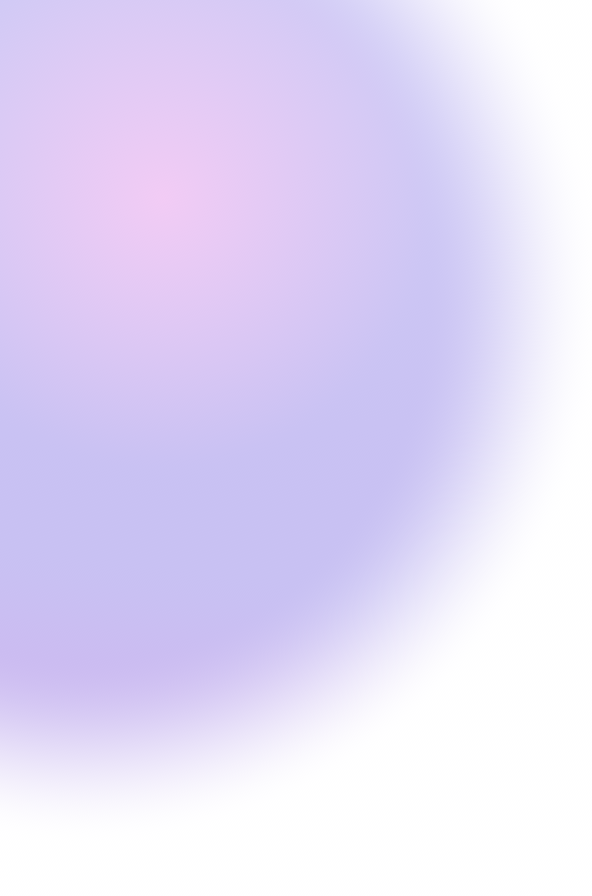
Reproduce this background procedurally as a WebGL 2 fragment shader.

```glsl
#version 300 es
precision highp float;
// Soft lavender disc with a pink glow, fading into a white background.

uniform vec2 u_resolution;
out vec4 fragColor;

// Lengths are in canvas heights, origin at the lower left.
const vec2 DISC_CENTER = vec2(0.091, 0.668);
const vec2 DISC_RADII = vec2(0.484, 0.508);
const float FADE_START = 0.79;
const float FADE_END = 1.20;
const vec2 GLOW_CENTER = vec2(0.182, 0.779);
const float GLOW_RADIUS = 0.30;
const float GLOW_SOFTNESS = 0.04;

const vec3 WHITE = vec3(0.998, 0.998, 1.0);
const vec3 LAVENDER = vec3(0.785, 0.757, 0.952);
const vec3 PALE_BLUE = vec3(0.812, 0.792, 0.962);
const vec3 VIOLET = vec3(0.798, 0.735, 0.945);
const vec3 PINK = vec3(0.948, 0.798, 0.960);

// Linear falloff with a smoothly rounded foot.
float softCone(float dist, float radius, float softness) {
    float h = 1.0 - dist / radius;
    return 0.5 * (h + sqrt(h * h + softness * softness));
}

// Base tint: paler towards the top, violet along the lower left rim.
vec3 discColor(vec2 p) {
    vec3 color = mix(LAVENDER, PALE_BLUE, smoothstep(0.42, 0.95, p.y));
    float violet = smoothstep(0.40, 0.24, p.y + 0.12 * p.x);
    return mix(color, VIOLET, violet);
}

// Fine noise of under one colour step, against banding.
float dither(vec2 pixel) {
    return fract(52.98 * fract(dot(pixel, vec2(0.0671, 0.00584)))) - 0.5;
}

void main() {
    vec2 p = gl_FragCoord.xy / u_resolution.y;

    // Disc tint and its off-centre glow
    float glow = softCone(distance(p, GLOW_CENTER), GLOW_RADIUS, GLOW_SOFTNESS);
    vec3 color = mix(discColor(p), PINK, min(glow, 1.0));

    // Blurred rim
    float rim = length((p - DISC_CENTER) / DISC_RADII);
    color = mix(color, WHITE, smoothstep(FADE_START, FADE_END, rim));

    color += dither(gl_FragCoord.xy) / 255.0;
    fragColor = vec4(clamp(color, 0.0, 1.0), 1.0);
}
```
